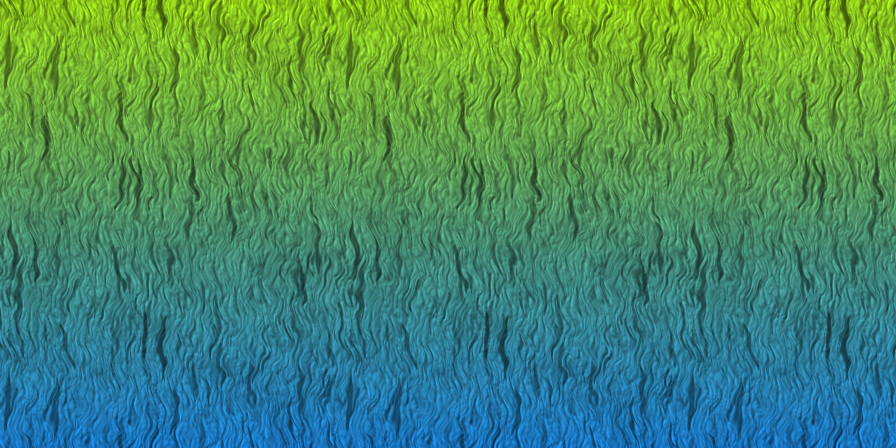
A WebGL 1 fragment shader for this texture:

```glsl
precision highp float;
// Draws tiled, fissured bark relief tinted from blue below to lime above.
uniform vec2 u_resolution;

const float TAU = 6.2831853;
const float TILE_SIZE = 0.763; // tile side in canvas heights

float hash(vec2 p) {
  vec3 v = fract(vec3(p.xyx) * 0.1031);
  v += dot(v, v.yzx + 33.33);
  return fract((v.x + v.y) * v.z);
}

// Layered sines bend the grain; whole frequencies keep the tile seamless.
vec2 bendGrain(vec2 q) {
  float sway = sin(TAU * (3.0 * q.y + q.x)) * 0.009
             + sin(TAU * (7.0 * q.y - 4.0 * q.x)) * 0.005
             + sin(TAU * (13.0 * q.y + 9.0 * q.x)) * 0.003;
  float lift = sin(TAU * (8.0 * q.x + 2.0 * q.y)) * 0.012
             + sin(TAU * (19.0 * q.x - 3.0 * q.y)) * 0.006;
  return q + vec2(sway, lift);
}

// Periodic cellular noise: nearest distance and gap to the second nearest.
vec2 cellular(vec2 q, vec2 count, float seed) {
  vec2 p = q * count;
  vec2 cell = floor(p);
  float nearest = 4.0;
  float second = 4.0;
  for (int j = -1; j <= 1; j++) {
    for (int i = -1; i <= 1; i++) {
      vec2 id = cell + vec2(float(i), float(j));
      vec2 key = mod(id, count) + seed;
      float d = length(id + vec2(hash(key), hash(key + 57.0)) - p);
      second = min(second, max(nearest, d));
      nearest = min(nearest, d);
    }
  }
  return vec2(nearest, second - nearest);
}

// Scattered tapered fissures, one in each cell of a periodic grid.
float fissures(vec2 q, vec2 count, float halfLength, float halfWidth, float seed) {
  vec2 cell = floor(q * count);
  float depth = 0.0;
  for (int j = -1; j <= 1; j++) {
    for (int i = -1; i <= 1; i++) {
      vec2 id = cell + vec2(float(i), float(j));
      vec2 key = mod(id, count) + seed;
      float size = hash(key + 31.0);
      vec2 d = q - (id + vec2(hash(key), hash(key + 13.0))) / count;
      float slant = (hash(key + 71.0) - 0.6) * 0.35;
      d.x -= slant * d.y + 0.003 * sin(d.y * 90.0 + size * TAU);
      float reach = d.y / (halfLength * mix(0.35, 1.0, size));
      float taper = max(1.0 - reach * reach, 0.0);
      float width = halfWidth * mix(0.4, 1.0, size) * taper;
      float line = 1.0 - smoothstep(width * 0.3, width + 0.003, abs(d.x));
      float strength = mix(0.25, 1.0, size * size);
      depth = max(depth, line * smoothstep(0.0, 0.4, taper) * strength);
    }
  }
  return depth;
}

float fissureDepth(vec2 q) {
  float broad = fissures(q, vec2(17.0, 7.0), 0.085, 0.010, 3.0);
  float thin = fissures(q, vec2(34.0, 15.0), 0.045, 0.005, 101.0);
  return max(broad, thin * 0.75);
}

float barkHeight(vec2 q) {
  vec2 plates = cellular(q, vec2(30.0, 9.0), 211.0);
  vec2 fibres = cellular(q, vec2(64.0, 24.0), 307.0);
  vec2 grain = cellular(q, vec2(130.0, 74.0), 401.0);
  return smoothstep(0.0, 0.35, plates.y) * 0.35
       + smoothstep(0.0, 0.5, fibres.y) * 0.30
       - grain.x * 0.32;
}

vec3 heightTint(float y) {
  vec3 blue = vec3(0.09, 0.43, 0.71);
  vec3 green = vec3(0.27, 0.52, 0.39);
  vec3 lime = vec3(0.53, 0.75, 0.09);
  vec3 lower = mix(blue, green, clamp(y * 2.0, 0.0, 1.0));
  return mix(lower, lime, clamp(y * 2.0 - 1.0, 0.0, 1.0));
}

void main() {
  vec2 p = gl_FragCoord.xy / u_resolution.y;
  vec2 q = bendGrain(p / TILE_SIZE);

  // Light from the upper left, measured by a short height difference.
  vec2 lightStep = vec2(-0.005, 0.004);
  float height = barkHeight(q);
  float crack = fissureDepth(q);
  float slope = height - barkHeight(q + lightStep);
  float lip = fissureDepth(q + lightStep) - crack;

  // Broad mottling gathers shadow in uneven patches.
  float mottle = cellular(q, vec2(7.0, 6.0), 503.0).x - 0.45;

  float shade = 1.07 + slope * 0.42 + (height - 0.28) * 0.22;
  shade += max(lip, 0.0) * 0.12 - mottle * 0.12;
  shade *= 1.0 - crack * 0.52;

  vec3 color = heightTint(p.y) * clamp(shade, 0.3, 1.45);
  gl_FragColor = vec4(clamp(color, 0.0, 1.0), 1.0);
}
```
